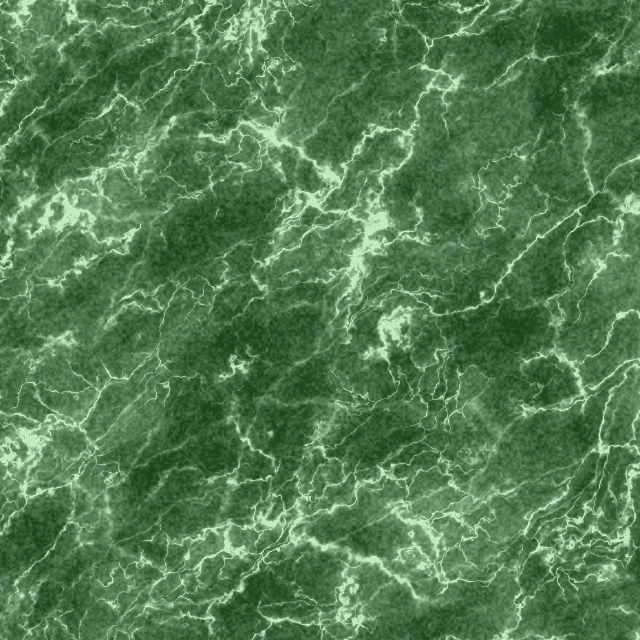
This texture is drawn by a WebGL 2 fragment shader. Its source:

```glsl
#version 300 es
precision highp float;
// Green marble: a mottled, grainy ground crossed by pale, crumbling veins.
// Veins are the borders of cellular noise, stretched along a rising diagonal,
// bent by layered noise and faded in and out by patchy masks.

uniform vec2 u_resolution;
out vec4 fragColor;

vec2 hash2(vec2 cell) {
  vec3 h = fract(cell.xyx * vec3(0.1031, 0.1030, 0.0973));
  h += dot(h, h.yzx + 33.33);
  return fract((h.xx + h.yz) * h.zy);
}

float valueNoise(vec2 p) {
  vec2 cell = floor(p), f = fract(p);
  f = f * f * (3.0 - 2.0 * f);
  float low = mix(hash2(cell).x, hash2(cell + vec2(1, 0)).x, f.x);
  float high = mix(hash2(cell + vec2(0, 1)).x, hash2(cell + vec2(1, 1)).x, f.x);
  return mix(low, high, f.y);
}

// Layered noise in 0..1; a higher gain gives a rougher result
float layeredNoise(vec2 p, float gain) {
  float sum = 0.0, total = 0.0, weight = 1.0;
  for (int i = 0; i < 6; i++) {
    sum += weight * valueNoise(p);
    total += weight;
    weight *= gain;
    p = mat2(1.6, 1.2, -1.2, 1.6) * p + 17.3;
  }
  return sum / total;
}

// Distance to the border between the two nearest cell centres
float cellBorder(vec2 p) {
  vec2 cell = floor(p), nearest = vec2(0), second = vec2(0);
  float d1 = 1e3, d2 = 1e3;
  for (int y = -1; y <= 1; y++) {
    for (int x = -1; x <= 1; x++) {
      vec2 neighbour = cell + vec2(x, y);
      vec2 offset = neighbour + hash2(neighbour) - p;
      float d = dot(offset, offset);
      if (d < d1) {
        d2 = d1; second = nearest;
        d1 = d; nearest = offset;
      } else if (d < d2) {
        d2 = d; second = offset;
      }
    }
  }
  return 0.5 * (d2 - d1) / max(length(second - nearest), 1e-3);
}

// Bright core with a soft halo around each cell border
float vein(vec2 p, float scale, float width) {
  float d = cellBorder(p * scale) / scale;
  float w = max(width, 0.6 / u_resolution.y);
  return 1.0 / (1.0 + d * d / (w * w));
}

float veinMask(vec2 p, float low, float high) {
  return smoothstep(low, high, layeredNoise(p, 0.6));
}

void main() {
  vec2 p = gl_FragCoord.xy / u_resolution.y + 3.0;
  vec2 diagonal = mat2(0.79, -0.61, 0.61, 0.79) * p;

  // Bend the space the veins run through, with a rough crumbling edge
  vec2 bend = vec2(layeredNoise(p * 8.0, 0.6), layeredNoise(p * 8.0 + 41.0, 0.6)) - 0.5;
  vec2 q = diagonal + 0.16 * bend;

  // Ground: small drawn-out clouds, rough mottling and fine grain
  float tone = 0.222;
  tone += 0.42 * (layeredNoise(diagonal * vec2(7.0, 12.0) + bend, 0.76) - 0.5);
  tone += 0.16 * (layeredNoise(q * vec2(5.0, 9.0) + 9.0, 0.6) - 0.5);
  tone += 0.13 * (valueNoise(p * 290.0) - 0.5);
  tone += 0.09 * (valueNoise(p * 170.0 + 31.0) - 0.5);

  // Veins: long main ones, branching ones, a fine web and faint straight streaks
  float mainMask = veinMask(diagonal * vec2(5.0, 8.0) + 5.0, 0.39, 0.64);
  float branchMask = veinMask(diagonal * vec2(7.0, 11.0) + 23.0, 0.42, 0.66);
  float webMask = veinMask(diagonal * vec2(8.0, 14.0) + 57.0, 0.43, 0.68);
  float streakMask = veinMask(diagonal * vec2(4.0, 9.0) + 83.0, 0.38, 0.62);
  float veins = 0.52 * mainMask * vein(q * vec2(0.38, 1.0), 6.0, 0.0025);
  veins += 0.50 * branchMask * vein(q * vec2(0.55, 1.0) + 7.0, 12.0, 0.0019);
  veins += 0.40 * webMask * vein(q * vec2(0.75, 1.0) + 13.0, 25.0, 0.0013);
  veins += 0.20 * streakMask * vein((diagonal + 0.07 * bend) * vec2(0.28, 1.0) + 19.0, 13.0, 0.0016);

  // Milky haze gathers where veins are dense
  float haze = 0.05 * mainMask * branchMask + 0.03 * webMask;
  float crumble = 0.55 + 0.9 * valueNoise(p * 150.0);
  tone = clamp(max(tone, 0.11) + haze + veins * crumble, 0.11, 0.76);

  fragColor = vec4(tone, tone + 0.16, tone, 1.0);
}
```
